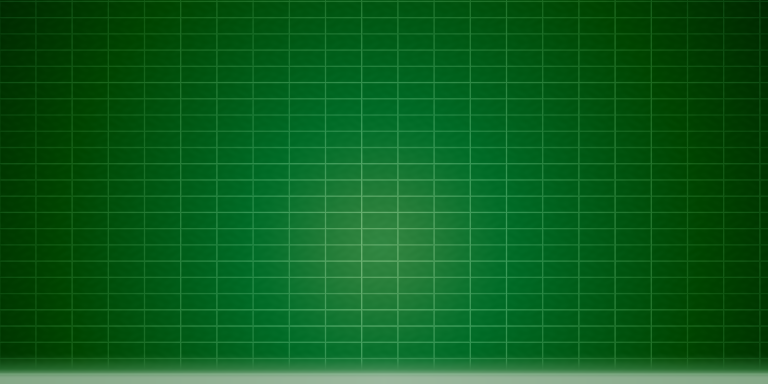
This background is drawn by a WebGL 2 fragment shader. Its source:

```glsl
#version 300 es
precision highp float;
// Green tiled wall with a soft central glow above a pale, misty floor edge.

uniform vec2 u_resolution;
out vec4 fragColor;

float hash(float n) {
    return fract(sin(n * 127.1) * 43758.5);
}

// Antialiased thin line; keeps its average weight when thinner than a pixel.
float thinLine(float dist, float halfWidth, float pixel) {
    float cover = (halfWidth - abs(dist)) / pixel + 0.5;
    return clamp(cover, 0.0, min(1.0, 2.0 * halfWidth / pixel));
}

// Repeating lines, each with its own slight change of brightness.
float gridLines(float coord, float start, float spacing, float seed, float pixel) {
    float cell = (coord - start) / spacing;
    float index = floor(cell + 0.5);
    float strength = 0.65 + 0.5 * hash(index + seed);
    return strength * thinLine((cell - index) * spacing, 0.0017, pixel);
}

// Fine uneven glaze made of layered sines.
float glaze(vec2 p) {
    float grain = sin(p.x * 191.0 + 3.0 * sin(p.y * 83.0));
    grain += sin(p.y * 307.0 + 2.0 * sin(p.x * 61.0));
    return grain * 0.5;
}

void main() {
    vec2 uv = gl_FragCoord.xy / u_resolution;
    vec2 p = uv * vec2(2.0, 1.0);
    vec2 pixel = vec2(2.0, 1.0) / u_resolution;

    // Wall: radial falloff with a whitish core
    float radius = length(p - vec2(0.99, 0.36));
    float green = 0.53 - 0.31 * radius;
    float core = smoothstep(0.38, 0.0, radius);
    vec3 color = vec3(0.19 * core, green, max(green - 0.27, 0.0));
    color += 0.006 * glaze(p);

    // Tile joints, fading away from the glow
    float vertical = gridLines(p.x, 0.0935, 0.09427, 3.0, pixel.x);
    float horizontal = gridLines(p.y, 0.0664, 0.04227, 17.0, pixel.y);
    horizontal *= step(0.05, p.y);
    float joints = max(vertical, horizontal * 0.9);
    float fade = exp(-1.5 * radius * radius);
    vec3 jointTint = mix(vec3(0.02, 0.09, 0.05), vec3(0.25, 0.19, 0.21), fade);
    color += jointTint * joints * smoothstep(0.03, 0.065, p.y);

    // Floor: green haze rising from a pale strip
    float middle = 1.0 - abs(uv.x - 0.5) * 2.0;
    float haze = smoothstep(0.085, 0.015, p.y);
    vec3 hazeColor = mix(vec3(0.20, 0.48, 0.24), vec3(0.34, 0.59, 0.39), middle);
    color = mix(color, hazeColor, haze * 0.9);
    float strip = smoothstep(0.042, 0.014, p.y);
    vec3 stripColor = mix(vec3(0.52, 0.66, 0.53), vec3(0.61, 0.72, 0.62), middle);
    color = mix(color, stripColor, strip);
    color += 0.05 * thinLine(p.y - 0.026, 0.002, pixel.y);

    fragColor = vec4(clamp(color, 0.0, 1.0), 1.0);
}
```
